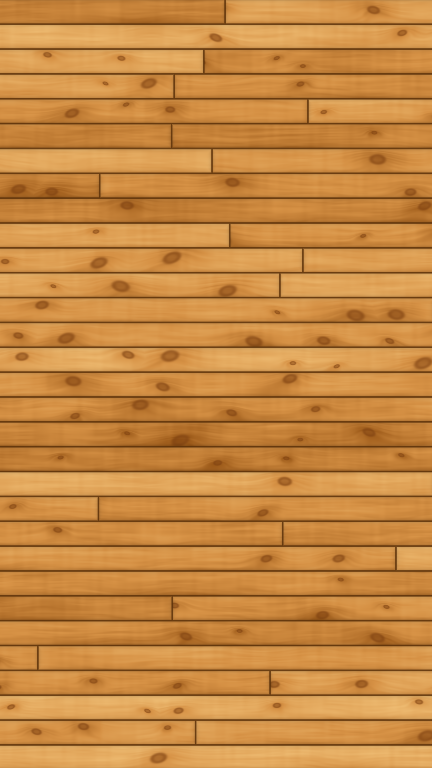
Write a Shadertoy shader that draws this texture.

```glsl
// Horizontal pine planks: thin dark seams, scattered butt joints, knots and grain.
// Each plank gets a hashed tone; stretched noise bends around knots placed in cells
// along it, and one tone value is finally mapped through a brown-to-honey ramp.

const float ROW_PITCH    = 0.03236;  // plank height, in canvas heights
const float ROW_SHIFT    = 0.026;    // part of the top plank that is cut off
const float JOINT_SPREAD = 26.0;     // joint range in plank heights; some fall off canvas
const float SEAM_HALF    = 0.032;    // half width of seams and joints
const float KNOT_CELL    = 3.0;      // spacing of possible knots
const float TONE_MIN     = 0.42;
const float TONE_MAX     = 0.90;
const float GRAIN_DEPTH  = 0.26;

const vec3 DARK_WOOD  = vec3(0.59, 0.33, 0.08);
const vec3 MID_WOOD   = vec3(0.84, 0.57, 0.27);
const vec3 LIGHT_WOOD = vec3(0.92, 0.71, 0.42);
const vec3 KNOT_COLOR = vec3(0.50, 0.26, 0.07);
const vec3 SEAM_COLOR = vec3(0.37, 0.20, 0.04);

float hash(vec2 p) {
    return fract(sin(dot(p, vec2(127.1, 311.7))) * 43758.5453);
}

float noise(vec2 p) {
    vec2 i = floor(p), f = fract(p);
    f = f * f * (3.0 - 2.0 * f);
    return mix(mix(hash(i), hash(i + vec2(1, 0)), f.x),
               mix(hash(i + vec2(0, 1)), hash(i + vec2(1, 1)), f.x), f.y);
}

// Returns knot body, dark rim and surrounding stain at a point on a plank
vec3 knots(vec2 p, float plank) {
    vec3 result = vec3(0.0);
    float chance = mix(0.2, 0.7, hash(vec2(plank, 5.3)));
    float home = floor(p.x / KNOT_CELL);
    for (int i = -1; i <= 1; i++) {
        vec2 key = vec2(home + float(i), plank * 1.7 + 0.4);
        if (hash(key) > chance) continue;
        vec2 center = vec2((key.x + 0.1 + 0.8 * hash(key + 11.3)) * KNOT_CELL,
                           0.2 + 0.6 * hash(key + 23.9));
        float pick = hash(key + 37.1);
        float size = mix(0.07, 0.24, pick * pick);
        vec2 d = p - center;
        d.y += d.x * 0.5 * (hash(key + 51.7) - 0.5);
        float r = length(d / vec2(1.6, 1.0)) / size;
        float rim = (r - 0.85) * 3.5;
        vec2 spread = d / (size * vec2(5.0, 2.3));
        result = max(result, vec3(1.0 - smoothstep(0.5, 1.25, r),
                                  exp(-rim * rim),
                                  exp(-dot(spread, spread))));
    }
    return result;
}

vec3 woodRamp(float tone) {
    return tone < 0.6 ? mix(DARK_WOOD, MID_WOOD, max(tone, 0.0) / 0.6)
                      : mix(MID_WOOD, LIGHT_WOOD, min((tone - 0.6) / 0.4, 1.15));
}

void mainImage(out vec4 fragColor, in vec2 fragCoord) {
    // Plank coordinates: one unit is a plank height, rows counted from the top
    vec2 p = vec2(fragCoord.x, iResolution.y - fragCoord.y) / (iResolution.y * ROW_PITCH);
    p.y += ROW_SHIFT;
    float pixel = 1.0 / (iResolution.y * ROW_PITCH);
    float row = floor(p.y);
    float v = fract(p.y);

    // A joint splits the row into two different planks
    float joint = JOINT_SPREAD * hash(vec2(row, 7.7));
    float plank = row * 2.0 + step(joint, p.x);
    vec2 local = vec2(p.x + 40.0 * hash(vec2(plank, 2.1)), v);

    // Grain, saw marks and broad stains
    vec3 knot = knots(local, plank);
    vec2 bend = vec2(local.x, v + plank * 3.0 + 0.25 * noise(local * vec2(0.5, 1.0)) + 0.35 * knot.z);
    float grain = 0.6 * noise(bend * vec2(0.45, 7.0)) + 0.4 * noise(bend * vec2(1.3, 15.0)) - 0.5;
    float saw = noise(vec2(local.x * 5.0, plank + v * 0.6)) - 0.5;
    float stain = noise(vec2(local.x * 0.4, plank * 2.0 + v)) - 0.5;

    float tone = mix(TONE_MIN, TONE_MAX, hash(vec2(plank, 13.7)));
    tone += GRAIN_DEPTH * grain + 0.07 * saw + 0.18 * stain - 0.30 * knot.z;

    // Rounded edges: a lit upper lip and a shaded lower one
    tone += 0.10 * exp(-v * 7.0) - 0.20 * exp(-(1.0 - v) * 7.0);
    vec3 color = woodRamp(tone);
    color = mix(color, KNOT_COLOR, 0.45 * knot.x + 0.35 * knot.y);

    // Seams and joints, with a soft shadow
    float edge = min(min(v, 1.0 - v), abs(p.x - joint));
    color *= 1.0 - 0.22 * exp(-edge * 16.0);
    float line = 1.0 - smoothstep(SEAM_HALF - 0.5 * pixel, SEAM_HALF + 0.5 * pixel, edge);
    color = mix(color, SEAM_COLOR, 0.85 * line);

    fragColor = vec4(color, 1.0);
}
```
